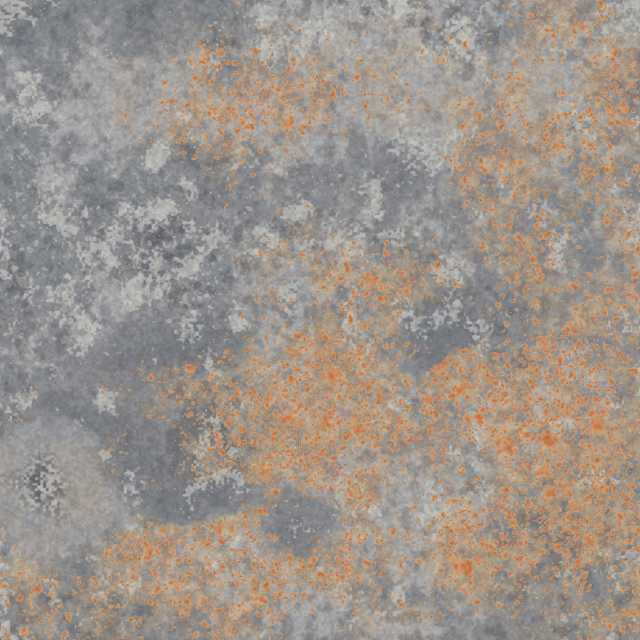
Write a WebGL 2 fragment shader that draws this texture.

```glsl
#version 300 es
precision highp float;
// Weathered steel sheet with speckled orange rust, chalky crust and slate stains.
#define SLATE vec3(0.43, 0.44, 0.465)
#define STEEL vec3(0.525, 0.535, 0.55)
#define PALE vec3(0.655, 0.655, 0.66)
#define CHALK vec3(0.75, 0.75, 0.73)
#define OCHRE vec3(0.77, 0.66, 0.50)
#define BROWN vec3(0.67, 0.56, 0.45)
#define ORANGE vec3(0.79, 0.54, 0.37)
#define EMBER vec3(0.72, 0.39, 0.22)
#define RUST_AMOUNT 0.80
#define CRUST_AMOUNT 0.8
#define EDGE_ROUGHNESS 0.75
#define GRAIN 0.20

uniform vec2 u_resolution;
out vec4 fragColor;

// Integer hash of a lattice cell, 0 to 1
float hash(vec2 cell) {
    uvec2 q = uvec2(ivec2(floor(cell))) * uvec2(1597u, 3813u);
    uint n = (q.x ^ (q.y << 7)) * 747796u + q.y * 2891u;
    n = (n ^ (n >> 15)) * 739981u;
    n = (n ^ (n >> 13)) * 277803u;
    n ^= n >> 16;
    return float(n & 0xffffu) / 65535.0;
}

float noise(vec2 p) {
    vec2 i = floor(p), f = fract(p);
    f = f * f * (3.0 - 2.0 * f);
    float low = mix(hash(i), hash(i + vec2(1, 0)), f.x);
    float high = mix(hash(i + vec2(0, 1)), hash(i + vec2(1, 1)), f.x);
    return mix(low, high, f.y);
}

float fbm(vec2 p) {
    float sum = 0.0, amp = 0.5;
    for (int i = 0; i < 6; i++) {
        sum += amp * noise(p);
        p = mat2(1.6, 1.2, -1.2, 1.6) * p + 17.3;
        amp *= 0.53;
    }
    return sum;
}

// Soft elliptical region
float blob(vec2 p, vec2 centre, vec2 radius) {
    vec2 d = (p - centre) / radius;
    return exp(-dot(d, d));
}

// Scattered spots: 1 at a centre, 0 at the rim, negative outside
float spots(vec2 p, float cells, float density) {
    vec2 q = p * cells, id = floor(q);
    float best = -1.0;
    for (int y = -1; y <= 1; y++)
    for (int x = -1; x <= 1; x++) {
        vec2 c = id + vec2(x, y), key = c + cells * 5.0;
        vec2 offset = vec2(hash(key + 31.0), hash(key + 77.0));
        float keep = smoothstep(0.0, 0.25, density - hash(key));
        float radius = mix(0.25, 0.66, hash(key + 113.0)) * keep;
        best = max(best, 1.0 - length(q - c - offset) / max(radius, 0.001));
    }
    return best;
}

void main() {
    vec2 uv = gl_FragCoord.xy / u_resolution;
    vec2 drift = vec2(fbm(uv * 7.0), fbm(uv * 7.0 + 40.0)) - 0.5;
    vec2 p = uv + 0.16 * drift;
    vec2 ragged = uv + 0.007 * (vec2(noise(uv * 120.0), noise(uv * 120.0 + 60.0)) - 0.5);
    float fine = noise(uv * 230.0), dust = fbm(uv * 60.0);

    // Where rust, crust and bare slate gather
    float rust = blob(p, vec2(0.62, 0.40), vec2(0.33, 0.19)) + 0.8 * blob(p, vec2(0.90, 0.16), vec2(0.20, 0.24))
        + 0.75 * blob(p, vec2(0.88, 0.82), vec2(0.23, 0.23)) + 0.8 * blob(p, vec2(0.37, 0.84), vec2(0.17, 0.09))
        + 0.65 * blob(p, vec2(0.28, 0.12), vec2(0.36, 0.19)) + 0.10;
    float crust = blob(p, vec2(0.29, 0.62), vec2(0.16, 0.11)) + 0.8 * blob(p, vec2(0.62, 0.98), vec2(0.24, 0.07))
        + 0.6 * blob(p, vec2(0.02, 0.62), vec2(0.12, 0.30)) + 0.5 * blob(p, vec2(0.58, 0.64), vec2(0.12, 0.09));
    float stain = blob(p, vec2(0.28, 0.48), vec2(0.13, 0.07)) + blob(p, vec2(0.14, 0.34), vec2(0.08, 0.05))
        + blob(p, vec2(0.30, 0.25), vec2(0.12, 0.05)) + blob(p, vec2(0.67, 0.49), vec2(0.07, 0.05))
        + blob(p, vec2(0.48, 0.18), vec2(0.07, 0.06)) + 0.8 * blob(p, vec2(0.62, 0.71), vec2(0.06, 0.04));
    float bare = smoothstep(0.30, 0.70, stain + 0.8 * (dust - 0.5));
    float patchy = smoothstep(0.32, 0.66, fbm(uv * 8.0 + 9.0));
    float density = min(RUST_AMOUNT * rust * (0.45 + 0.70 * patchy), 0.78) * (1.0 - 0.8 * bare);

    // Mottled metal with a warm film
    float mottle = fbm(p * 6.0 + 20.0) + 0.60 * (dust - 0.5);
    vec3 col = mix(SLATE, STEEL, smoothstep(0.20, 0.42, mottle));
    col = mix(col, PALE, smoothstep(0.50, 0.74, mottle));
    col = mix(col, SLATE, 0.55 * bare);
    float film = smoothstep(0.05, 0.65, density) * smoothstep(0.28, 0.62, fbm(uv * 28.0 + 5.0));
    col = mix(col, mix(BROWN, OCHRE, smoothstep(0.35, 0.65, dust)), 0.60 * film);

    // Chalky crust, pale flecks and dark pits
    float flake = fbm(uv * 24.0 + 70.0) + 0.25 * CRUST_AMOUNT * crust;
    col = mix(col, CHALK, 0.75 * smoothstep(0.66, 0.80, flake + 0.25 * (fine - 0.5)));
    float fleck = spots(ragged, 110.0, 0.10 + 0.35 * crust) + 0.5 * (fine - 0.5);
    col = mix(col, CHALK, 0.5 * smoothstep(0.05, 0.45, fleck));
    float pits = smoothstep(0.56, 0.72, fbm(uv * 75.0 + 30.0)) * (0.2 + 0.6 * crust);
    col = mix(col, SLATE * 0.8, 0.7 * pits);

    // Pale worn disc around a pitted scar
    float disc = smoothstep(0.11, 0.08, length(p - vec2(0.09, 0.24)));
    float scar = blob(p, vec2(0.09, 0.24), vec2(0.03, 0.035));
    col = mix(col, PALE, 0.5 * disc);
    col = mix(col, mix(SLATE * 0.55, CHALK, smoothstep(0.2, 0.8, fine)), 0.6 * scar);
    density *= 1.0 - 0.9 * disc;

    // Rust grains in three sizes: ochre rim, orange body, ember core
    float spot = max(spots(ragged, 88.0, 0.72 * density), spots(ragged, 165.0, 0.85 * density));
    spot = max(spot, spots(ragged, 36.0, 0.50 * density * density));
    spot += EDGE_ROUGHNESS * (0.65 * fine + 0.35 * noise(uv * 110.0) - 0.5);
    col = mix(col, OCHRE, 0.62 * smoothstep(-0.15, 0.20, spot));
    col = mix(col, ORANGE, 0.85 * smoothstep(0.18, 0.50, spot));
    col = mix(col, EMBER, 0.60 * smoothstep(0.50, 0.95, spot));

    // Fine surface grain
    float grain = 0.65 * noise(uv * 256.0 + 11.0) + 0.35 * noise(uv * 120.0) - 0.5;
    fragColor = vec4(clamp(col * (1.0 + GRAIN * grain), 0.0, 1.0), 1.0);
}
```
